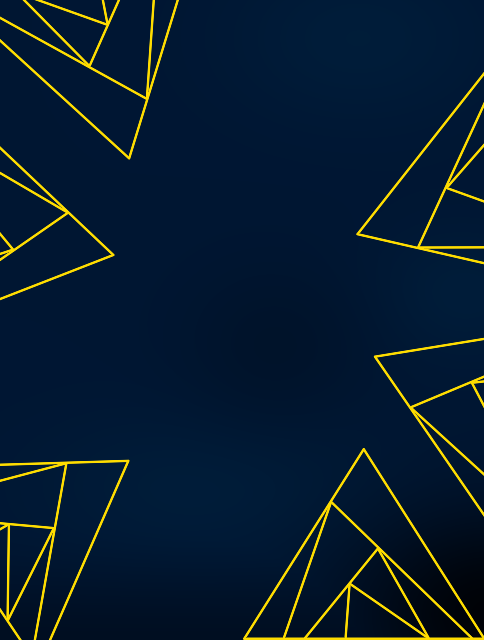
This background is drawn by a Shadertoy shader. Its source:

```glsl
// Golden nested triangles around the rim of a dark navy backdrop with soft glows.
#define NAVY vec3(0.0, 0.086, 0.198)
#define GLOW_BLUE vec3(0.0, 0.112, 0.225)
#define DEEP_BLUE vec3(0.0, 0.074, 0.165)
#define NEAR_BLACK vec3(0.0, 0.008, 0.025)
#define GOLD vec3(1.0, 0.865, 0.0)
#define BASE_WIDTH 0.375
#define TRI_HEIGHT 0.2962
#define HALF_LINE 0.0019

// Apex position and rotation of each triangle group, in units of canvas height
const vec3 GROUPS[6] = vec3[6](
    vec3(0.5684, 0.2982,  0.000),
    vec3(0.2005, 0.2799, -0.978),
    vec3(0.2018, 0.7526, -2.877),
    vec3(0.1771, 0.6016, -1.766),
    vec3(0.5586, 0.6341,  1.908),
    vec3(0.5859, 0.4427,  1.166));

// Nested triangles: apex along base, apex height, left foot, right foot (0..1)
const vec4 NESTED[4] = vec4[4](
    vec4(0.498, 1.000, 0.000, 1.000),
    vec4(0.362, 0.722, 0.164, 0.951),
    vec4(0.557, 0.476, 0.251, 0.770),
    vec4(0.439, 0.291, 0.422, 0.770));

float segmentDistance(vec2 p, vec2 a, vec2 b) {
    vec2 ap = p - a, ab = b - a;
    return length(ap - ab * clamp(dot(ap, ab) / dot(ab, ab), 0.0, 1.0));
}

float softSpot(vec2 p, vec2 center, vec2 radius) {
    vec2 q = (p - center) / radius;
    return exp(-dot(q, q));
}

// Distance to the outlines of one group; local origin is the left base corner
float groupDistance(vec2 p, vec3 group) {
    float c = cos(group.z), s = sin(group.z);
    vec2 size = vec2(BASE_WIDTH, TRI_HEIGHT);
    vec2 local = mat2(c, -s, s, c) * (p - group.xy) + NESTED[0].xy * size;
    float d = segmentDistance(local, vec2(0.0), vec2(BASE_WIDTH, 0.0));
    for (int i = 0; i < 4; i++) {
        vec2 apex = NESTED[i].xy * size;
        d = min(d, segmentDistance(local, apex, vec2(NESTED[i].z * BASE_WIDTH, 0.0)));
        d = min(d, segmentDistance(local, apex, vec2(NESTED[i].w * BASE_WIDTH, 0.0)));
    }
    return d;
}

vec3 backdrop(vec2 p) {
    // Pale glows, then the darker middle
    float glow = softSpot(p, vec2(0.56, 0.94), vec2(0.20, 0.13))
               + softSpot(p, vec2(0.72, 0.54), vec2(0.14, 0.10))
               + softSpot(p, vec2(0.32, 0.24), vec2(0.26, 0.12));
    vec3 color = mix(NAVY, GLOW_BLUE, min(glow, 1.0));
    color = mix(color, DEEP_BLUE, softSpot(p, vec2(0.43, 0.46), vec2(0.15, 0.13)));

    // Shade along the bottom, deepest in the right corner
    float shade = 0.42 * smoothstep(0.18, -0.02, p.y);
    float corner = softSpot(p, vec2(0.77, 0.04), vec2(0.22, 0.16));
    return mix(color, NEAR_BLACK, max(shade, corner));
}

void mainImage(out vec4 fragColor, in vec2 fragCoord) {
    vec2 p = fragCoord / iResolution.y;
    float pixel = 1.0 / iResolution.y;

    float d = 1.0;
    for (int i = 0; i < 6; i++) d = min(d, groupDistance(p, GROUPS[i]));

    float line = 1.0 - smoothstep(-0.5 * pixel, 0.5 * pixel, d - HALF_LINE);
    fragColor = vec4(mix(backdrop(p), GOLD, line), 1.0);
}
```
